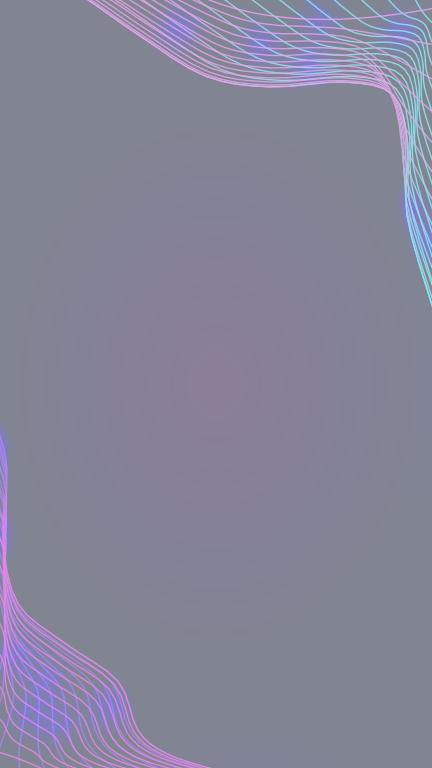
A Shadertoy shader for this background:

```glsl
const vec2 CANVAS = vec2(100.0, 177.8);   // working units
const vec2 CENTER = vec2(50.0, 89.0);
const vec2 HALO_SIZE = vec2(50.0, 65.0);
const vec3 HALO_CORE = vec3(0.545, 0.495, 0.600);
const vec3 HALO_MID = vec3(0.515, 0.505, 0.595);
const vec3 RIM = vec3(0.505, 0.520, 0.568);
const vec3 HAZE = vec3(0.500, 0.515, 0.630);
const vec3 ROSE = vec3(0.90, 0.64, 0.92);
const vec3 CYAN = vec3(0.55, 0.92, 0.94);
const vec3 PINK = vec3(0.91, 0.54, 0.88);
const vec3 VIOLET = vec3(0.66, 0.52, 0.94);
const vec3 GLINT_COLOR = vec3(0.48, 0.46, 1.0);
const float LINE_HALF_WIDTH = 0.16;
const float GLINT_RADIUS = 4.5;
const float RING_STRENGTH = 0.0015;
const int LINES = 13;
const int STEPS = 32;
const int SPANS = 8;

// Spline controls of the outer edge of each net
const vec2 TOP_EDGE[11] = vec2[11](
    vec2(13.9, 181.5), vec2(20.4, 177.8), vec2(32.4, 169.5), vec2(47.5, 160.2),
    vec2(62.5, 157.7), vec2(79.9, 158.8), vec2(91.0, 155.8), vec2(94.4, 144.2),
    vec2(94.2, 128.0), vec2(100.5, 105.6), vec2(106.5, 87.5));
const vec2 LOW_EDGE[11] = vec2[11](
    vec2(-1.9, 85.2), vec2(-0.5, 78.7), vec2(1.6, 69.0), vec2(0.7, 52.8),
    vec2(4.2, 38.0), vec2(15.0, 28.9), vec2(27.3, 20.1), vec2(31.9, 8.8),
    vec2(38.2, 3.5), vec2(49.1, -0.2), vec2(60.2, -2.8));
const vec2 GLINTS[14] = vec2[14](
    vec2(74.0, 174.0), vec2(60.6, 167.8), vec2(41.5, 171.3), vec2(71.8, 163.0),
    vec2(94.4, 129.2), vec2(99.7, 122.0), vec2(92.6, 170.8), vec2(0.5, 76.0),
    vec2(3.5, 26.0), vec2(7.0, 12.3), vec2(13.4, 10.2), vec2(25.0, 13.9),
    vec2(10.4, 19.7), vec2(1.2, 54.0));

vec2 spline(vec2 a, vec2 b, vec2 c, vec2 d, float t) {
    return b + 0.5 * t * (c - a + t * (2.0 * a - 5.0 * b + 4.0 * c - d
        + t * (3.0 * (b - c) + d - a)));
}

vec2 edgePoint(bool top, float t) {
    float s = t * float(SPANS);
    int k = min(int(s), SPANS - 1);
    float f = s - float(k);
    if (top) return spline(TOP_EDGE[k], TOP_EDGE[k + 1], TOP_EDGE[k + 2], TOP_EDGE[k + 3], f);
    return spline(LOW_EDGE[k], LOW_EDGE[k + 1], LOW_EDGE[k + 2], LOW_EDGE[k + 3], f);
}

vec2 bezier(vec2 a, vec2 b, vec2 c, float t) {
    return mix(mix(a, b, t), mix(b, c, t), t);
}

float segmentDistanceSq(vec2 p, vec2 a, vec2 b) {
    vec2 ab = b - a, ap = p - a;
    vec2 v = ap - ab * clamp(dot(ap, ab) / dot(ab, ab), 0.0, 1.0);
    return dot(v, v);
}

// Distance to curves blended from the outer edge to an inner curve (a, b, c)
float strandDistance(vec2 p, bool top, vec2 a, vec2 b, vec2 c, float crowding) {
    float nearest = 1e4;
    vec2 outer0 = edgePoint(top, 0.0), inner0 = a;
    for (int k = 1; k <= STEPS; k++) {
        float t = float(k) / float(STEPS);
        vec2 outer1 = edgePoint(top, t), inner1 = bezier(a, b, c, t);
        for (int i = 0; i < LINES; i++) {
            float w = pow(float(i) / float(LINES - 1), crowding);
            nearest = min(nearest, segmentDistanceSq(p,
                mix(outer0, inner0, w), mix(outer1, inner1, w)));
        }
        outer0 = outer1;
        inner0 = inner1;
    }
    return sqrt(nearest);
}

vec3 background(vec2 p) {
    float r = length((p - CENTER) / HALO_SIZE);
    vec3 color = mix(HALO_CORE, HALO_MID, smoothstep(0.0, 0.65, r));
    color = mix(color, RIM, smoothstep(0.5, 1.1, r));
    float side = exp(-length((p - vec2(102.0, 88.0)) / vec2(7.0, 25.0)));
    float floorHaze = exp(-length((p - vec2(58.0, 0.0)) / vec2(20.0, 6.0)));
    color = mix(color, HAZE, 0.5 * max(side, floorHaze));
    return color + RING_STRENGTH * cos(r * 45.0) * (1.0 - smoothstep(0.7, 1.1, r));
}

void mainImage(out vec4 fragColor, in vec2 fragCoord) {
    vec2 p = fragCoord / iResolution.xy * CANVAS;
    float pixel = CANVAS.x / iResolution.x;
    vec3 color = background(p);

    // Diagonal bounds keep the empty middle cheap
    bool top = p.x - 20.0 > (CANVAS.y - p.y) * 1.126 - 9.0;
    bool low = p.y < 78.0 - 1.61 * p.x + 9.0;
    if (top || low) {
        float along, across;
        vec3 alongColor, acrossColor;
        if (top) {
            along = strandDistance(p, true, vec2(46.3, 178.7), vec2(67.0, 169.5), vec2(101.0, 176.0), 1.5);
            across = strandDistance(p, true, vec2(96.0, 178.2), vec2(98.0, 174.0), vec2(101.0, 171.8), 1.0);
            alongColor = mix(CYAN, ROSE, smoothstep(112.0, 160.0, p.y));
            acrossColor = mix(ROSE, CYAN, smoothstep(30.0, 68.0, p.x));
        } else {
            along = strandDistance(p, false, vec2(-0.5, 3.7), vec2(4.0, 2.5), vec2(10.5, -0.5), 1.3);
            across = strandDistance(p, false, vec2(-0.5, 40.0), vec2(6.0, 22.0), vec2(-14.0, -0.5), 1.2);
            alongColor = mix(PINK, VIOLET, smoothstep(52.0, 72.0, p.y));
            acrossColor = VIOLET;
        }

        // Soft light hugging the strands, then the strands
        float nearest = min(along, across), glint = 0.0;
        for (int i = 0; i < 14; i++) {
            vec2 v = (p - GLINTS[i]) / GLINT_RADIUS;
            glint += exp(-dot(v, v));
        }
        color = mix(color, GLINT_COLOR, min(glint, 1.0) * 0.8 * exp(-nearest / 0.9));
        vec2 cover = clamp((LINE_HALF_WIDTH - vec2(across, along)) / pixel + 0.5, 0.0, 1.0);
        color = mix(color, acrossColor, 0.85 * cover.x);
        color = mix(color, alongColor, 0.85 * cover.y);
    }
    fragColor = vec4(color, 1.0);
}
```
